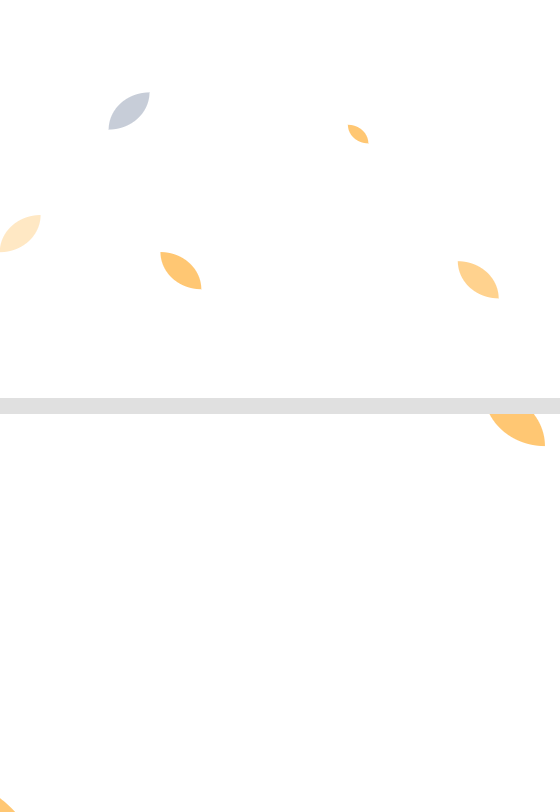
Top: the whole. Bottom: its middle third, enlarged.
This background is drawn by a WebGL 1 fragment shader. Its source:

```glsl
precision highp float;
// Five pointed leaves in orange and slate, loosely scattered on white.

uniform vec2 u_resolution;

#define LEAF_COUNT 5
#define LEAF_HALF vec2(0.0513, 0.0467)
#define FIRST_LEAF vec2(0.036, 0.413)
#define LEAF_STEP vec2(0.2045, -0.029)
#define ZIGZAG 0.34
#define CLUMP_SHIFT vec2(-0.122, -0.035)
#define FADE 0.097
#define PAPER vec3(1.0)
#define ORANGE vec3(1.0, 0.78, 0.45)
#define SLATE vec3(0.727, 0.757, 0.81)

// Centre as a fraction of the canvas: a falling zigzag, bent at the middle leaf.
vec2 leafCentre(float i) {
    float clump = exp(-2.5 * (i - 2.0) * (i - 2.0));
    vec2 centre = FIRST_LEAF + LEAF_STEP * i + CLUMP_SHIFT * clump;
    centre.y += ZIGZAG * mod(i, 2.0);
    return centre;
}

// Approximate distance to the overlap of two ellipses at opposite box corners.
float leafDistance(vec2 p, vec2 halfSize, float slant) {
    vec2 q = p / halfSize * vec2(slant, 1.0);
    vec2 corner = vec2(1.0, -1.0);
    float d = max(length(q - corner), length(q + corner)) - 2.0;
    return d * 0.5 * (halfSize.x + halfSize.y);
}

void main() {
    vec2 p = gl_FragCoord.xy / u_resolution.y;
    float aspect = u_resolution.x / u_resolution.y;
    float pixel = 1.0 / u_resolution.y;
    vec3 colour = PAPER;

    for (int n = 0; n < LEAF_COUNT; n++) {
        float i = float(n);

        // Shape: the first two lean right, the rest left; the fourth is small.
        vec2 centre = leafCentre(i) * vec2(aspect, 1.0);
        float slant = i < 1.5 ? 1.0 : -1.0;
        float size = 0.5 + 0.5 * min(abs(i - 3.0), 1.0);
        float d = leafDistance(p - centre, LEAF_HALF * size, slant);
        float coverage = clamp(0.5 - d / pixel, 0.0, 1.0);

        // Tint: the second leaf is slate; opacity fades away from the middle.
        vec3 tint = mix(SLATE, ORANGE, min(abs(i - 1.0), 1.0));
        float opacity = min(1.0, 1.025 - FADE * (i - 2.5) * (i - 2.5));
        colour = mix(colour, tint, coverage * opacity);
    }

    gl_FragColor = vec4(colour, 1.0);
}
```
